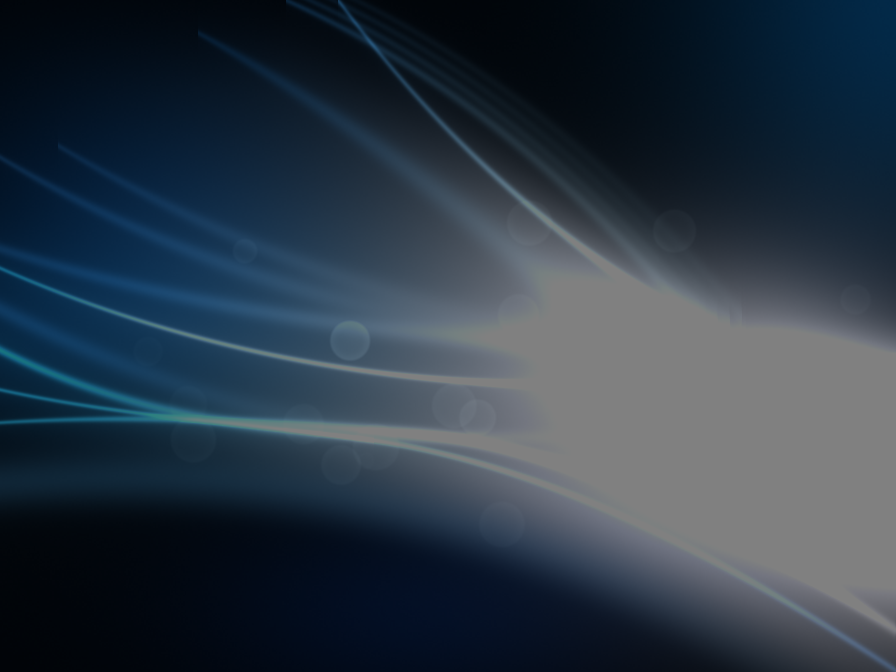
A Shadertoy shader for this background:

```glsl
#define EXPOSURE 0.5
#define HAZE_GAIN 0.86
#define CORE_POS vec2(1.24, 0.345)
#define CORE_GAIN 1.25
#define BOKEH_COUNT 22
#define BOKEH_GAIN 0.07
#define BLUE vec3(0.10, 0.50, 0.85)
#define CYAN vec3(0.16, 0.80, 0.95)
#define PALE vec3(0.98, 0.97, 0.96)

float hash(float n) {
    return fract(sin(n * 91.73) * 4375.85);
}

// Soft elliptical spot
float spot(vec2 p, vec2 center, vec2 radius) {
    vec2 d = (p - center) / radius;
    return exp(-dot(d, d));
}

// Cubic through a and b with the given end slopes
float curveY(float x, vec2 a, vec2 b, vec2 slopes) {
    float span = b.x - a.x;
    float t = clamp((x - a.x) / span, 0.0, 1.0);
    float s = 1.0 - t;
    return a.y * s * s * (1.0 + 2.0 * t) + b.y * t * t * (3.0 - 2.0 * t)
         + span * t * s * (slopes.x * s - slopes.y * t);
}

// Glowing strand whose width and gain vary from end to end
float strand(vec2 p, vec2 a, vec2 b, vec2 slopes, vec2 widths, vec2 gains) {
    float t = (p.x - a.x) / (b.x - a.x);
    if (t < 0.0 || t > 1.0) return 0.0;
    float y = curveY(p.x, a, b, slopes);
    float slope = (curveY(p.x + 0.002, a, b, slopes) - y) / 0.002;
    float d = (p.y - y) / sqrt(1.0 + slope * slope);
    float w = max(mix(widths.x, widths.y, t), 0.9 / iResolution.y);
    float halo = 0.16 * exp(-abs(d) / (w * 3.0));
    return mix(gains.x, gains.y, t) * (exp(-d * d / (w * w)) + halo);
}

// Pale disc with a slightly brighter rim
float disc(vec2 p, vec2 center, float radius) {
    float d = length(p - center);
    float fill = 1.0 - smoothstep(radius - 0.003, radius + 0.002, d);
    return fill * (0.65 + 0.35 * smoothstep(0.5, 1.0, d / radius));
}

vec3 backdrop(vec2 p) {
    vec3 col = vec3(0.006, 0.026, 0.052);
    col += vec3(0.01, 0.30, 0.52) * spot(p, vec2(1.38, 1.02), vec2(0.36, 0.38));
    col += vec3(0.00, 0.13, 0.28) * spot(p, vec2(0.20, 0.70), vec2(0.34, 0.22));
    col += vec3(0.03, 0.18, 0.30) * spot(p, vec2(0.02, 0.50), vec2(0.50, 0.15));
    col += vec3(0.01, 0.08, 0.22) * spot(p, vec2(0.64, 0.09), vec2(0.36, 0.16));
    return col;
}

// Grey mist held between the upper and lower sweeps
vec3 haze(vec2 p) {
    float top = curveY(p.x, vec2(0.425, 1.0), vec2(1.09, 0.49), vec2(-0.45, -1.2));
    float low = curveY(p.x, vec2(0.0, 0.28), vec2(1.333, -0.12), vec2(0.06, -0.8));
    float inside = smoothstep(-0.05, 0.15, top - p.y) * smoothstep(-0.07, 0.09, p.y - low);
    float dy = p.y - 0.42;
    float amount = inside * smoothstep(-0.12, 1.0, p.x) * exp(-dy * dy * 6.0);
    vec3 tint = mix(vec3(0.42, 0.85, 1.1), vec3(0.98, 0.97, 1.0), smoothstep(0.0, 0.85, p.x));
    return HAZE_GAIN * amount * tint;
}

vec3 core(vec2 p) {
    vec2 d = p - CORE_POS;
    vec2 q = vec2(0.86 * d.x - 0.51 * d.y, 0.51 * d.x + 0.86 * d.y);
    float bright = spot(q, vec2(0.0), vec2(0.30, 0.15));
    float wide = spot(p, vec2(1.18, 0.38), vec2(0.34, 0.30));
    return PALE * CORE_GAIN * bright + vec3(0.40, 0.37, 0.40) * wide;
}

vec3 strands(vec2 p) {
    // Upper sweeps
    float upper = strand(p, vec2(0.503, 1.0), vec2(1.11, 0.47), vec2(-1.35, -0.6), vec2(0.003, 0.008), vec2(0.5, 0.6));
    for (int i = 0; i < 4; i++) {
        float k = float(i);
        vec2 shift = vec2(0.018, 0.008) * k;
        upper += strand(p, vec2(0.425, 1.0) + shift, vec2(1.05, 0.505) + shift, vec2(-0.45, -1.2),
                        vec2(0.004, 0.012), vec2(0.36, 0.16) / (1.0 + 0.6 * k));
    }
    upper += strand(p, vec2(0.295, 0.951), vec2(0.98, 0.44), vec2(-0.55, -0.9), vec2(0.004, 0.035), vec2(0.24, 0.15));

    // Left fan
    float fan = strand(p, vec2(0.0, 0.766), vec2(0.972, 0.479), vec2(-0.6, -0.08), vec2(0.004, 0.03), vec2(0.26, 0.0));
    fan += strand(p, vec2(0.087, 0.783), vec2(0.972, 0.488), vec2(-0.6, -0.1), vec2(0.004, 0.03), vec2(0.2, 0.0));
    fan += strand(p, vec2(0.0, 0.63), vec2(1.04, 0.479), vec2(-0.32, -0.03), vec2(0.008, 0.022), vec2(0.25, 0.15));
    fan += strand(p, vec2(0.0, 0.54), vec2(0.6, 0.36), vec2(-0.5, -0.05), vec2(0.012, 0.02), vec2(0.26, 0.0));

    // Bright lines, with a long pale one across the width
    float lines = strand(p, vec2(0.0, 0.479), vec2(0.868, 0.349), vec2(-0.5, 0.0), vec2(0.006, 0.012), vec2(0.7, 0.0));
    lines += strand(p, vec2(0.0, 0.42), vec2(0.556, 0.344), vec2(-0.22, -0.14), vec2(0.003, 0.004), vec2(0.6, 0.5));
    lines += strand(p, vec2(0.0, 0.371), vec2(0.59, 0.358), vec2(0.06, -0.08), vec2(0.003, 0.008), vec2(0.6, 0.4));
    lines += strand(p, vec2(0.59, 0.358), vec2(1.333, 0.0625), vec2(-0.08, -0.65), vec2(0.008, 0.008), vec2(0.4, 0.3));
    float edge = strand(p, vec2(0.556, 0.344), vec2(1.333, 0.002), vec2(-0.14, -0.66), vec2(0.004, 0.005), vec2(0.5, 0.45));
    float pale = strand(p, vec2(0.0, 0.601), vec2(1.333, 0.465), vec2(-0.44, 0.15), vec2(0.003, 0.006), vec2(0.55, 0.45));

    // Blurred lower sweep
    float lower = strand(p, vec2(0.0, 0.28), vec2(1.333, -0.12), vec2(0.06, -0.8), vec2(0.036, 0.05), vec2(0.28, 0.06));

    float warm = smoothstep(0.1, 0.7, p.x);
    vec3 col = mix(BLUE, vec3(0.65, 0.85, 0.90), smoothstep(0.3, 0.95, p.x)) * upper;
    col += mix(BLUE, PALE, 0.15 + 0.7 * warm) * fan;
    col += mix(CYAN, PALE, warm) * lines;
    col += mix(vec3(0.6, 0.9, 0.85), vec3(0.25, 0.5, 0.8), smoothstep(0.6, 1.0, p.x)) * edge;
    col += mix(CYAN, PALE, smoothstep(0.0, 0.3, p.x)) * pale;
    return col + vec3(0.32, 0.70, 0.95) * lower;
}

// Discs scattered along the flow, and one clear disc
vec3 bokeh(vec2 p) {
    float sum = 2.2 * disc(p, vec2(0.521, 0.493), 0.03);
    for (int i = 0; i < BOKEH_COUNT; i++) {
        float k = float(i) + 1.0;
        vec2 center = vec2(0.2 + 1.1 * hash(k), 0.42 + 0.5 * (hash(k + 40.0) - 0.5));
        sum += disc(p, center, mix(0.008, 0.036, hash(k + 80.0))) * hash(k + 120.0);
    }
    return BOKEH_GAIN * sum * vec3(0.85, 0.95, 0.95);
}

void mainImage(out vec4 fragColor, in vec2 fragCoord) {
    vec2 p = fragCoord / iResolution.xy * vec2(4.0 / 3.0, 1.0);
    vec3 light = backdrop(p) + haze(p) + core(p) + strands(p) + bokeh(p);
    light += (hash(dot(floor(p * 400.0), vec2(0.113, 0.271))) - 0.5) * 0.006;
    fragColor = vec4(EXPOSURE * clamp(light, 0.0, 1.0), 1.0);
}
```
